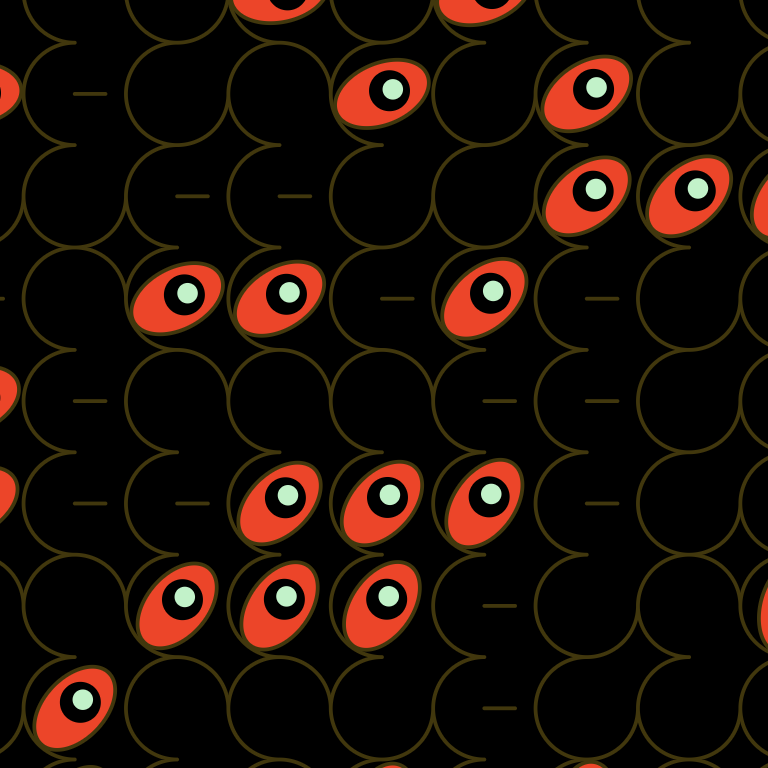
Give the GLSL for this pattern, as a Shadertoy shader.

```glsl
// Square grid of open rings on black. Each ring keeps its left half; a hash picks
// what completes it: a short dash, an upper or lower quarter arc, or a red eye.
// Eye tilt drifts smoothly over the canvas, with a little gradient noise.

const float CELLS = 7.5;                  // repeats across the canvas
const vec2 GRID_SHIFT = vec2(0.23, 0.083); // grid origin, in cells
const float HALF_LINE = 0.0185;           // half stroke width, in cells
const float RING = 0.5;

const vec3 BLACK = vec3(0.0);
const vec3 OLIVE = vec3(0.255, 0.215, 0.05);
const vec3 RED   = vec3(0.925, 0.27, 0.16);
const vec3 MINT  = vec3(0.76, 0.95, 0.79);

// Integer hash of a cell, 0 to 1
float hash(vec2 cell, uint seed) {
    uvec2 k = uvec2(ivec2(cell) + 64);
    uint h = k.x * 1597334677u ^ k.y * 3812015801u ^ seed * 668265263u;
    h = (h ^ (h >> 15)) * 2246822519u;
    h = (h ^ (h >> 13)) * 3266489917u;
    h ^= h >> 16;
    return float(h >> 8) / 16777216.0;
}

float cornerSlope(vec2 corner, vec2 p) {
    float a = 6.28318 * hash(corner, 7u);
    return dot(vec2(cos(a), sin(a)), p - corner);
}

float gradientNoise(vec2 p) {
    vec2 i = floor(p), f = p - i;
    vec2 s = f * f * f * (f * (f * 6.0 - 15.0) + 10.0);
    vec2 e = vec2(1.0, 0.0);
    return mix(mix(cornerSlope(i, p), cornerSlope(i + e, p), s.x),
               mix(cornerSlope(i + e.yx, p), cornerSlope(i + e.xx, p), s.x), s.y);
}

// Distance to the left half ring
float halfRing(vec2 p, float radius) {
    return p.x < 0.0 ? abs(length(p) - radius)
                     : length(vec2(p.x, abs(p.y) - radius));
}

// Distance to the upper right quarter ring
float quarterRing(vec2 p, float radius) {
    if (p.x > 0.0 && p.y > 0.0) return abs(length(p) - radius);
    return min(length(p - vec2(radius, 0.0)), length(p - vec2(0.0, radius)));
}

// Distance to a dash running right from the centre
float dash(vec2 p, float len) {
    return length(vec2(p.x - clamp(p.x, 0.0, len), p.y));
}

float ellipse(vec2 p, vec2 radii) {
    float k = length(p / radii);
    return k * (k - 1.0) / max(length(p / (radii * radii)), 1e-4);
}

float coverage(float d, float pixel) {
    return clamp(0.5 - d / pixel, 0.0, 1.0);
}

// Tile kinds: 0 eye, 1 dash, 2 upper quarter, 3 lower quarter
int tileKind(vec2 cell) {
    return int(4.0 * hash(cell, 3u));
}

// Distance to the line work of one tile
float tileLines(vec2 p, int kind) {
    float d = halfRing(p, RING);
    if (kind == 1) d = min(d, dash(p, 0.3));
    if (kind == 2) d = min(d, quarterRing(p, RING));
    if (kind == 3) d = min(d, quarterRing(vec2(p.x, -p.y), RING));
    return d;
}

// Tilt grows to the right and downward
float eyeTilt(vec2 cell) {
    vec2 c = (cell + 0.5 + GRID_SHIFT) / CELLS;
    return 0.855 + 0.63 * c.x - 0.87 * c.y + 0.12 * gradientNoise(c * 3.0);
}

vec3 paintEye(vec3 color, vec2 p, float tilt, float pixel) {
    float c = cos(tilt), s = sin(tilt);
    vec2 q = vec2(c * p.x + s * p.y, c * p.y - s * p.x);
    float body = ellipse(q, vec2(0.48, 0.3));
    color = mix(color, OLIVE, coverage(body - HALF_LINE, pixel));
    color = mix(color, RED, coverage(body + HALF_LINE, pixel));
    color = mix(color, BLACK, coverage(length(q - vec2(0.08, 0.0)) - 0.2, pixel));
    return mix(color, MINT, coverage(length(q - vec2(0.115, 0.0)) - 0.1, pixel));
}

void mainImage(out vec4 fragColor, in vec2 fragCoord) {
    float pixel = CELLS / iResolution.y;
    vec2 grid = fragCoord * pixel - GRID_SHIFT;
    vec2 cell = floor(grid);
    vec2 p = grid - cell - 0.5;

    // Strokes straddle cell borders, so neighbours are included
    float lines = 1.0;
    for (int y = -1; y <= 1; y++)
        for (int x = -1; x <= 1; x++) {
            vec2 step2 = vec2(x, y);
            lines = min(lines, tileLines(p - step2, tileKind(cell + step2)));
        }
    vec3 color = mix(BLACK, OLIVE, coverage(lines - HALF_LINE, pixel));

    // Eyes lie over the line work
    if (tileKind(cell) == 0) color = paintEye(color, p, eyeTilt(cell), pixel);
    fragColor = vec4(color, 1.0);
}
```
